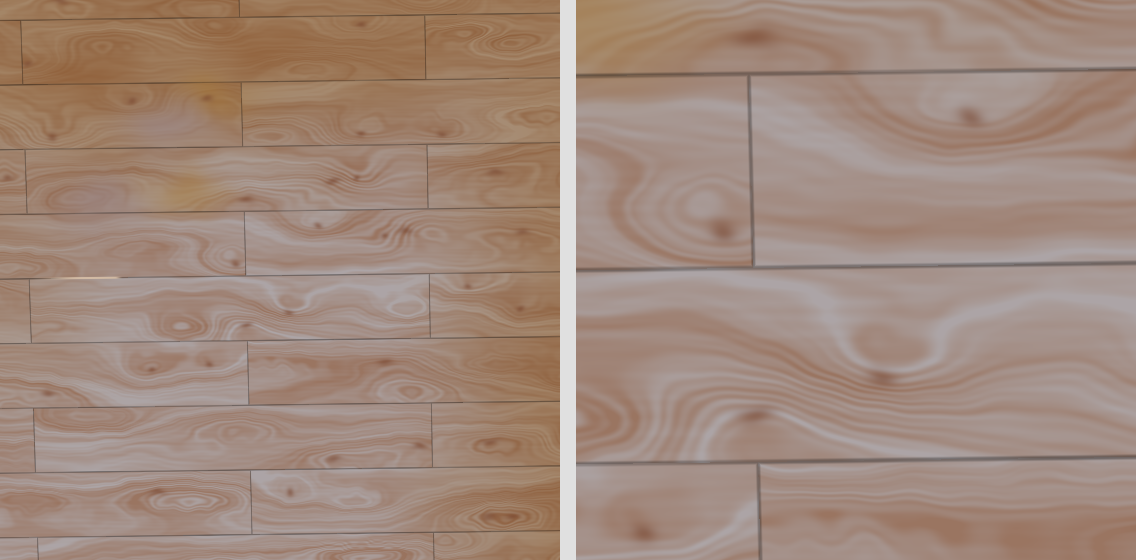
Left, the full canvas; right, a detail of the centre.
A three.js fragment shader for this texture:

```glsl
// Worn laminate floor: long planks in nine staggered courses, slightly tilted.
// Grain follows level lines of a height field that bulges around knots;
// broad warm light, soft stains and worn seams are laid over it.
varying vec2 vUv;

vec2 hash2(vec2 p) {
  vec3 q = fract(p.xyx * vec3(0.1031, 0.1030, 0.0973));
  q += dot(q, q.yzx + 33.33);
  return fract((q.xx + q.yz) * q.zy);
}

float gradDot(vec2 cell, vec2 f, vec2 corner) {
  float a = 6.2832 * hash2(cell + corner).x;
  return dot(vec2(cos(a), sin(a)), f - corner);
}

// Gradient noise, about -0.7 to 0.7
float noise(vec2 p) {
  vec2 i = floor(p), f = fract(p);
  vec2 u = f * f * f * (f * (f * 6.0 - 15.0) + 10.0);
  return mix(mix(gradDot(i, f, vec2(0.0)), gradDot(i, f, vec2(1.0, 0.0)), u.x),
             mix(gradDot(i, f, vec2(0.0, 1.0)), gradDot(i, f, vec2(1.0)), u.x), u.y);
}

float blot(vec2 d, vec2 size) {
  d /= size;
  return exp(-dot(d, d));
}

void main() {
  vec2 uv = vUv;

  // Courses counted from the top, with staggered end joints that drift right
  float down = 1.0 - uv.y + 0.013 * (uv.x - 0.5);
  float course = (down - 0.030) / 0.1155;
  float row = floor(course);
  float stagger = mix(0.036, 0.427, mod(row, 2.0));
  float along = (uv.x - stagger - down * (0.034 - 0.022 * uv.x)) / 0.722;
  vec2 plank = vec2(floor(along), row);
  vec2 local = vec2(along, course) - plank;
  vec2 seed = hash2(plank + 17.0) * 60.0;

  // Height field in plank heights, raised by knots
  vec2 q = local * vec2(6.25, 1.0);
  float height = q.y + 0.28 * noise(q * vec2(0.8, 1.5) + seed)
               + 0.06 * noise(q * vec2(2.5, 5.0) + seed);
  float bulge = 0.0, knot = 0.0;
  for (int i = 0; i < 5; i++) {
    vec2 h = hash2(plank * 7.0 + float(i) * 13.7 + 41.0);
    vec2 k = hash2(h * 91.0 + float(i) + 3.0);
    vec2 d = q - vec2((float(i) + h.x) * 1.25, 0.15 + 0.7 * h.y);
    d.y += 0.06 * noise(q * 4.0 + seed);
    float b = blot(d, vec2(0.45 + 0.6 * k.x, 0.18 + 0.16 * k.y));
    height += 0.55 * b * sign(k.x - 0.4);
    bulge += b;
    knot += step(0.45, k.y) * blot(d, vec2(0.05 + 0.09 * k.x, 0.05));
  }

  // Streaks, growth rings and fine fibres
  float coarse = noise(vec2(height * 3.8, q.x * 0.22) + seed);
  float veins = noise(vec2(height * 15.0, q.x * 0.5) + seed.yx);
  float fibres = noise(vec2(uv.x * 14.0, uv.y * 190.0));
  float rings = sin(height * 58.0 + 2.0 * noise(q * 2.0 + seed));
  float grain = 0.40 + 0.65 * coarse + 0.38 * veins + 0.16 * fibres
              + bulge * (0.20 + 0.13 * rings) + 0.12 * (hash2(plank + 5.0).x - 0.5);
  grain = clamp(grain, 0.0, 1.1);

  // Warm light at the top, the right and faintly the left edge
  float cloud = noise(uv * vec2(4.0, 5.0) + 8.0);
  float top = 1.0 - smoothstep(0.12, 0.46, down + 0.12 * uv.x * uv.x + 0.12 * cloud);
  float right = smoothstep(0.66, 1.02, uv.x + 0.08 * cloud);
  float left = 0.35 * (1.0 - smoothstep(0.0, 0.28, uv.x)) * (1.0 - smoothstep(0.55, 0.85, down));
  float warmth = clamp(1.0 - (1.0 - top) * (1.0 - 0.9 * right) * (1.0 - left), 0.0, 1.0);

  vec3 paleWood = mix(vec3(0.675, 0.645, 0.65), vec3(0.61, 0.475, 0.405), grain);
  vec3 warmWood = mix(vec3(0.645, 0.525, 0.405), vec3(0.565, 0.385, 0.245), grain);
  vec3 color = mix(paleWood, warmWood, warmth);

  // Soft stains: ochre, violet bleach and rust
  vec2 smear = uv + 0.03 * vec2(noise(uv * 11.0), noise(uv * 13.0 + 30.0));
  for (int i = 0; i < 2; i++) {
    float n = float(i);
    float ochre = blot(smear - vec2(0.37 - 0.04 * n, 0.83 - 0.18 * n), vec2(0.07, 0.035));
    float violet = blot(smear - vec2(0.29 - 0.11 * n, 0.78 - 0.14 * n), vec2(0.075, 0.045));
    float rust = blot(smear - vec2(0.14 + 0.32 * n, 0.86 + 0.05 * n), vec2(0.10, 0.035));
    color = mix(color, vec3(0.65, 0.47, 0.22), 0.55 * ochre);
    color = mix(color, vec3(0.61, 0.53, 0.53), 0.65 * violet);
    color = mix(color, vec3(0.55, 0.34, 0.18), 0.45 * rust);
  }
  color = mix(color, vec3(0.47, 0.27, 0.18), 0.55 * clamp(knot, 0.0, 1.0));

  // Thin seams and end joints, unevenly worn
  float seamDist = min(local.y, 1.0 - local.y) * 0.1155;
  float jointDist = min(local.x, 1.0 - local.x) * 0.722;
  float wear = 0.75 + 0.5 * noise(vec2(uv.x * 9.0, row * 3.7));
  float seam = 1.0 - smoothstep(0.0003, 0.0022, seamDist);
  float joint = 1.0 - smoothstep(0.0003, 0.0019, jointDist);
  color *= 1.0 - max(0.38 * seam * wear, 0.28 * joint);

  // Bright chipped edge on one seam
  float chip = smoothstep(0.05, 0.14, uv.x) * (1.0 - smoothstep(0.205, 0.22, uv.x));
  chip *= 1.0 - smoothstep(0.0008, 0.0028, abs(course - 4.0) * 0.1155);
  color = mix(color, vec3(0.88, 0.78, 0.68), 0.85 * chip);

  gl_FragColor = vec4(color, 1.0);
}
```
